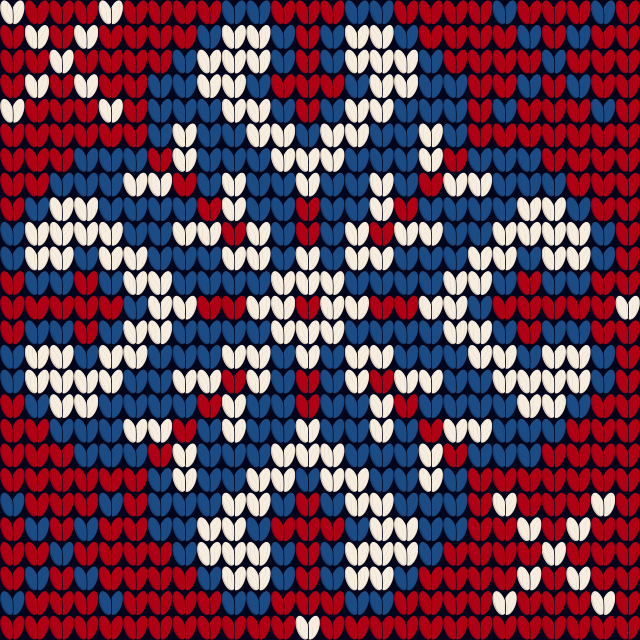
This pattern is drawn by a three.js fragment shader. Its source:

```glsl
// Knitted folk motif: a 26 by 26 grid of heart-shaped stitches in three yarns.
// Each stitch is two tilted ellipses split by a curved seam; the motif is built
// by folding the grid into one octant and testing bands, blocks and diagonals.
varying vec2 vUv;

const float STITCHES = 26.0;
const vec2 MOTIF_CENTER = vec2(12.0, 13.0);
const vec3 GROUND = vec3(0.012, 0.018, 0.105);
const vec3 RED = vec3(0.70, 0.0, 0.08);
const vec3 BLUE = vec3(0.105, 0.30, 0.52);
const vec3 CREAM = vec3(0.97, 0.935, 0.88);
const vec3 RED_SHADE = vec3(0.56, 0.0, 0.085);
const vec3 BLUE_SHADE = vec3(0.08, 0.235, 0.44);
const vec3 CREAM_SHADE = vec3(0.84, 0.78, 0.73);
const vec2 LOBE_RADII = vec2(0.247, 0.502);
const vec2 LOBE_CENTER = vec2(0.213, 0.0);
const float LOBE_TILT = 0.314;
const float SEAM_HALF_WIDTH = 0.015;
const vec2 SHADE_SHIFT = vec2(-0.05, 0.035);
const float VEIN_STRENGTH = 0.05;

float hash(vec2 p) {
  return fract(sin(dot(p, vec2(127.1, 311.7))) * 4375.85);
}

bool within(float x, float low, float high) {
  return x >= low && x <= high;
}

// Position in the upright frame of the right-hand lobe
vec2 lobeFrame(vec2 p) {
  vec2 q = p - LOBE_CENTER;
  float c = cos(LOBE_TILT), s = sin(LOBE_TILT);
  return vec2(c * q.x - s * q.y, s * q.x + c * q.y);
}

float ellipseDistance(vec2 q, vec2 r) {
  float k = length(q / r) + 0.0001;
  return k * (k - 1.0) / max(length(q / (r * r)), 0.00001);
}

// Yarn of a stitch: 0 red, 1 blue, 2 cream
int yarnAt(vec2 cell) {
  vec2 home = cell - MOTIF_CENTER;
  float a = max(abs(home.x), abs(home.y));
  float b = min(abs(home.x), abs(home.y));
  float d = a - b;

  // Corner crosses, cream and blue on opposite diagonals
  if (b >= 8.0 && a <= 12.0 && abs(a - 10.0) == abs(b - 10.0)) {
    return home.x * home.y < 0.0 ? 2 : 1;
  }
  // Cream: border dot, curved arms with blunt ends, twigs, central star
  bool dot0 = a == 13.0 && b == 0.0;
  bool arm = within(d, 5.0, 6.0) && b <= 4.0;
  bool armEnd = within(a, 10.0, 11.0) && within(b, 2.0, 3.0);
  bool twig = within(d, 1.0, 2.0) && (b == 0.0 || b == 3.0 || b == 5.0);
  bool star = (d == 0.0 && within(b, 1.0, 2.0)) || (a == 3.0 && b == 2.0);
  if (dot0 || arm || armEnd || twig || star) return 2;

  // Blue field, broken by red spines and small red buds
  bool field = a + b <= 15.0 && a <= 12.0 && b <= 6.0;
  bool spine = b == 0.0 && a != 7.0;
  bool bud = b == 1.0 && (a == 9.0 || a == 12.0);
  bool diagonal = d == 0.0;
  return field && !spine && !bud && !diagonal ? 1 : 0;
}

void main() {
  vec2 grid = vUv * STITCHES;
  vec2 cell = floor(grid);
  vec2 p = grid - cell - 0.5;
  float aa = max(fwidth(vUv.x), fwidth(vUv.y)) * STITCHES * 0.6;

  // Two mirrored lobes parted by a bowed seam
  float seam = p.x - (0.03 - 0.05 * p.y - 0.12 * p.y * p.y);
  float side = seam < 0.0 ? -1.0 : 1.0;
  vec2 m = vec2(side * p.x, p.y);
  vec2 q = lobeFrame(m);
  float lobe = max(ellipseDistance(q, LOBE_RADII), SEAM_HALF_WIDTH - abs(seam));
  float fill = 1.0 - smoothstep(-aa, aa, lobe);

  // Crescent of shade on the outer edge, broader on the left lobe
  vec2 shift = SHADE_SHIFT * (side < 0.0 ? 1.0 : 0.4);
  float inner = ellipseDistance(lobeFrame(m - shift), LOBE_RADII);
  float shade = smoothstep(-aa, aa, inner);

  int yarn = yarnAt(cell);
  vec3 light = yarn == 2 ? CREAM : yarn == 1 ? BLUE : RED;
  vec3 dark = yarn == 2 ? CREAM_SHADE : yarn == 1 ? BLUE_SHADE : RED_SHADE;

  // Faint fibre veins, different in every stitch
  float phase = 6.28 * hash(cell + side * 0.3);
  float wave = sin(q.x * 34.0 + 2.0 * sin(q.y * 6.0 + phase) + phase);
  float vein = VEIN_STRENGTH * smoothstep(0.8, 1.0, wave);

  vec3 stitch = mix(light, dark, shade) * (1.0 - vein);
  gl_FragColor = vec4(mix(GROUND, stitch, fill), 1.0);
}
```
